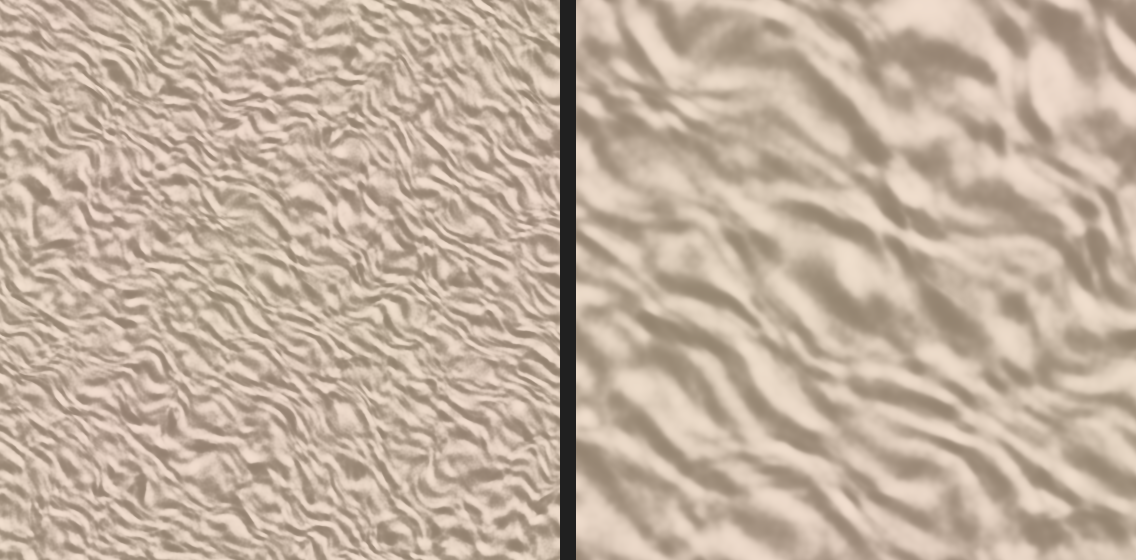
Left: the whole. Right: its middle third, enlarged.
Give the GLSL for this texture, as a WebGL 1 fragment shader.

```glsl
precision highp float;
// Rough beige stucco: slanted wavy ridges and shallow pits under raking light.
uniform vec2 u_resolution;

const vec3 SHADOW = vec3(0.50, 0.43, 0.36);
const vec3 HIGHLIGHT = vec3(0.96, 0.885, 0.825);
const float SLANT = -0.62;

vec2 hash2(vec2 cell) {
  vec3 h = fract(cell.xyx * vec3(0.1031, 0.1030, 0.0973));
  h += dot(h, h.yzx + 33.33);
  return fract((h.xx + h.yz) * h.zy);
}

float cornerSlope(vec2 cell, vec2 offset) {
  return dot(hash2(cell) * 2.0 - 1.0, offset);
}

// Gradient noise; the seed moves to an unrelated part of the lattice.
float noise(vec2 p, float seed) {
  p += seed * vec2(17.37, 31.71);
  vec2 i = floor(p);
  vec2 f = p - i;
  vec2 u = f * f * f * (f * (f * 6.0 - 15.0) + 10.0);
  vec2 e = vec2(1.0, 0.0);
  float bottom = mix(cornerSlope(i, f), cornerSlope(i + e.xy, f - e.xy), u.x);
  float top = mix(cornerSlope(i + e.yx, f - e.yx),
                  cornerSlope(i + e.xx, f - e.xx), u.x);
  return mix(bottom, top, u.y);
}

vec2 warp(vec2 p, float scale, float amount, float seed) {
  return p + amount * vec2(noise(p * scale, seed), noise(p * scale, seed + 1.0));
}

// Rotates into (along ridges, across ridges) axes.
vec2 toRidgeAxes(vec2 p, float angle) {
  vec2 along = vec2(cos(angle), sin(angle));
  return vec2(dot(p, along), dot(p, vec2(-along.y, along.x)));
}

float plasterHeight(vec2 q) {
  float grains = noise(q * vec2(27.0, 52.0), 3.0);
  float fold = noise(q * vec2(17.0, 32.0), 5.0);
  float crest = -sqrt(fold * fold + 0.002);
  float detail = noise(q * vec2(62.0, 104.0), 7.0);
  return grains + 0.6 * crest + 0.33 * detail;
}

// Positive on slopes that face the light.
float relief(vec2 q, vec2 lightStep) {
  return plasterHeight(q - lightStep) - plasterHeight(q + lightStep);
}

void main() {
  vec2 p = gl_FragCoord.xy / u_resolution.y;

  // Bend the ridges at two scales.
  vec2 bent = warp(warp(p, 3.0, 0.06, 11.0), 15.0, 0.027, 14.0);
  vec2 q = toRidgeAxes(bent, SLANT);

  // Raking light, darkened pits and a little fine grain.
  float light = 3.1 * relief(q, vec2(-0.0015, 0.0044));
  float pits = smoothstep(0.14, 0.40, noise(q * vec2(21.0, 32.0), 19.0));
  float grain = noise(p * 170.0, 23.0);
  light += 0.12 - 1.1 * pits + 0.3 * grain;

  // Soft shoulder keeps shadows and highlights inside the palette.
  float tone = 0.57 + 0.43 * light / sqrt(1.0 + light * light);
  vec3 color = mix(SHADOW, HIGHLIGHT, tone);

  // Slow drift between rosy and yellowish plaster.
  color += vec3(0.012, -0.010, 0.014) * noise(p * 4.0, 29.0);
  gl_FragColor = vec4(color, 1.0);
}
```
